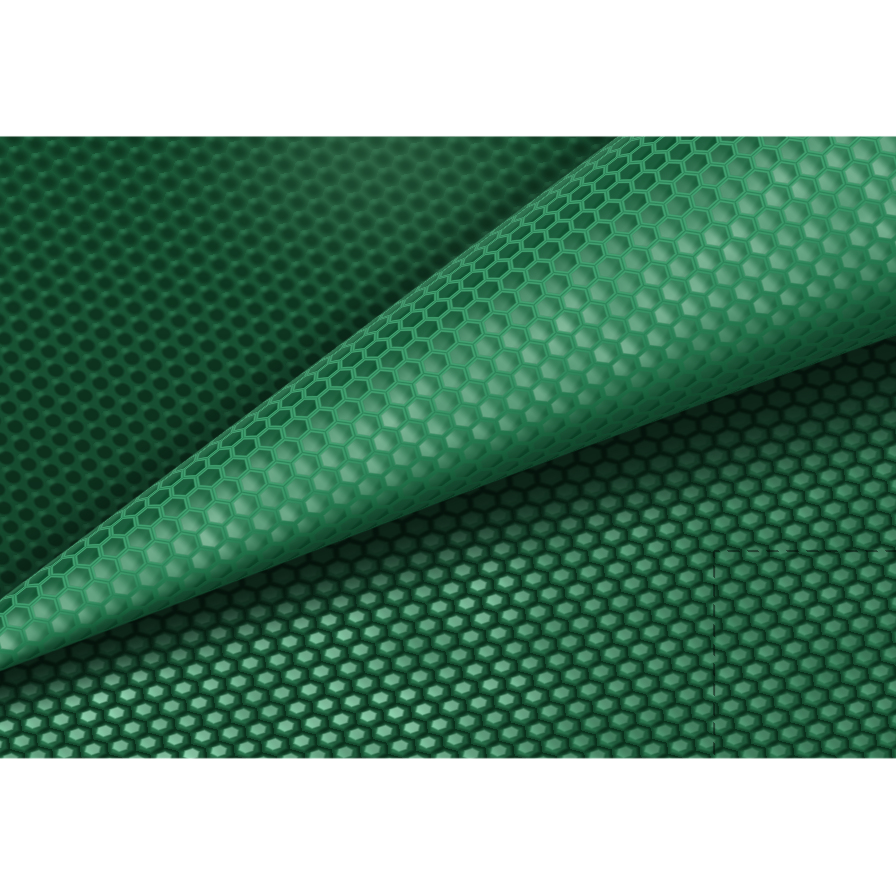
Reproduce this texture procedurally as a Shadertoy shader.

```glsl
vec2 gradientAt(vec2 cell) {
    float angle = 6.2832 * fract(sin(dot(cell, vec2(127.1, 311.7))) * 4375.85);
    return vec2(cos(angle), sin(angle));
}

float gradientNoise(vec2 p) {
    vec2 i = floor(p), f = p - i, u = f * f * (3.0 - 2.0 * f);
    vec2 e = vec2(1.0, 0.0);
    return mix(
        mix(dot(gradientAt(i), f), dot(gradientAt(i + e), f - e), u.x),
        mix(dot(gradientAt(i + e.yx), f - e.yx), dot(gradientAt(i + 1.0), f - 1.0), u.x), u.y);
}

vec2 rotate(vec2 p, float angle) {
    float c = cos(angle), s = sin(angle);
    return vec2(c * p.x - s * p.y, s * p.x + c * p.y);
}

// Position relative to the nearest centre of a staggered lattice
vec2 hexLocal(vec2 p) {
    vec2 pitch = vec2(1.0, 1.732);
    vec2 a = mod(p, pitch) - 0.5 * pitch;
    vec2 b = mod(p - 0.5 * pitch, pitch) - 0.5 * pitch;
    return dot(a, a) < dot(b, b) ? a : b;
}

// Reaches 0.5 on the cell border
float hexDistance(vec2 p) {
    p = abs(p);
    return max(p.x, dot(p, vec2(0.5, 0.866)));
}

// Flat sheet behind the fold: dark pits in a lighter mesh
vec3 rearSheet(vec2 uv) {
    vec2 q = hexLocal(rotate(uv, 0.28) / vec2(0.026, 0.021));
    float blur = 0.08 + 0.22 * smoothstep(0.55, 0.85, uv.y);
    float pit = 1.0 - smoothstep(0.34 - blur, 0.34 + blur, length(q - vec2(0.06, -0.05)));
    float glint = smoothstep(0.3, 0.0, length(q - vec2(-0.3, 0.24)));
    float haze = smoothstep(0.3, 0.0, length((uv - vec2(0.42, 0.85)) * vec2(1.0, 1.3)));
    vec3 mesh = mix(vec3(0.09, 0.32, 0.20), vec3(0.17, 0.38, 0.26), haze);
    vec3 color = mix(mesh, vec3(0.045, 0.19, 0.11), pit * (0.9 - 0.4 * haze));
    color += vec3(0.06, 0.10, 0.08) * glint * (1.0 - 0.6 * haze);
    return color * (0.88 + 0.2 * smoothstep(0.35, 0.8, uv.y));
}

// Flat sheet in front: glossy bumps, darkened under the fold
vec3 frontSheet(vec2 uv, float below) {
    vec2 p = rotate(uv, -0.12) / vec2(0.031, 0.0215);
    vec2 q = hexLocal(p);
    float bump = 1.0 - smoothstep(0.30, 0.48, hexDistance(q));
    float facet = 1.0 - smoothstep(0.20, 0.32, hexDistance(rotate(q - vec2(-0.05, 0.06), 0.25)));
    float light = smoothstep(0.0, 0.07 + 0.09 * uv.x, below);
    float gloss = mix(1.0, 0.42, smoothstep(0.3, 0.9, uv.x));
    gloss *= 0.85 + 0.5 * gradientNoise(p * 0.35);
    vec3 color = mix(vec3(0.04, 0.19, 0.11), vec3(0.12, 0.35, 0.23), bump);
    color = mix(color, vec3(0.50, 0.73, 0.61), facet * gloss * light);
    color += vec3(0.04, 0.10, 0.07) * smoothstep(0.1, -0.35, q.x + 0.5 * q.y) * light;
    return color * mix(0.38, 1.0, light);
}

// Conical roll, unrolled so that its cells shrink toward both edges
vec3 foldedSheet(vec2 fromApex, float across) {
    float t = clamp(across, 0.0, 1.0);
    float turn = 0.1424 * acos(1.0 - 2.0 * t);
    vec2 p = length(fromApex) * vec2(cos(turn), sin(turn)) / vec2(0.031, 0.0265);
    vec2 q = hexLocal(p);
    float d = hexDistance(q);
    float face = 1.0 - smoothstep(0.35, 0.44, d);
    float rim = smoothstep(0.07, 0.0, abs(d - 0.44));
    float shine = smoothstep(0.05, 0.32, t) * (1.0 - smoothstep(0.48, 0.85, t));
    float facet = face * smoothstep(0.28, -0.18, q.x + 0.45 * q.y);
    float variation = gradientNoise(p * 0.6);

    vec3 web = mix(vec3(0.09, 0.39, 0.24), vec3(0.17, 0.51, 0.34), smoothstep(0.0, 0.35, t));
    vec3 faceColor = mix(vec3(0.10, 0.36, 0.23), vec3(0.22, 0.51, 0.36), shine);
    vec3 color = mix(web, faceColor, face);
    color = mix(color, vec3(0.52, 0.74, 0.62), facet * shine * (0.68 + 0.5 * variation));
    color += vec3(0.09, 0.12, 0.10) * rim * smoothstep(0.12, 0.6, t);
    color -= 0.05 * smoothstep(0.1, 0.4, q.x - q.y) * face;
    color = mix(color, vec3(0.30, 0.57, 0.43), 0.5 * smoothstep(0.9, 1.0, t));
    return color * mix(0.72, 1.0, smoothstep(0.0, 0.16, t));
}

void mainImage(out vec4 fragColor, in vec2 fragCoord) {
    vec2 uv = fragCoord / iResolution.xy;
    float soft = 1.2 / iResolution.y;

    // Fold outline: two rays from an apex beyond the left border
    vec2 fromApex = uv - vec2(-0.213, 0.171);
    float lower = 0.375 * fromApex.x + 0.009 * sin(3.1416 * uv.x) * uv.x;
    float upper = 0.75 * fromApex.x;
    float across = (fromApex.y - lower) / (upper - lower);

    vec3 color = frontSheet(uv, lower - fromApex.y);

    // Faint dashed seam at the lower right
    vec2 corner = vec2(0.797, 0.385);
    float side = smoothstep(0.002, 0.0, abs(uv.x - corner.x)) * step(uv.y, corner.y);
    float top = smoothstep(0.002, 0.0, abs(uv.y - corner.y)) * step(corner.x, uv.x);
    float dash = step(0.4, fract((uv.x + uv.y) / 0.022));
    color *= 1.0 - 0.55 * max(side, top) * dash;

    // Stack the layers
    color = mix(color, foldedSheet(fromApex, across), smoothstep(-soft, soft, fromApex.y - lower));
    float behind = fromApex.y - upper;
    vec3 rear = rearSheet(uv) * mix(0.75, 1.0, smoothstep(0.0, 0.06, behind));
    color = mix(color, rear, smoothstep(-soft, soft, behind));

    // White margins above and below
    float band = smoothstep(-soft, soft, 0.347 - abs(uv.y - 0.5007));
    fragColor = vec4(mix(vec3(1.0), color, band), 1.0);
}
```
